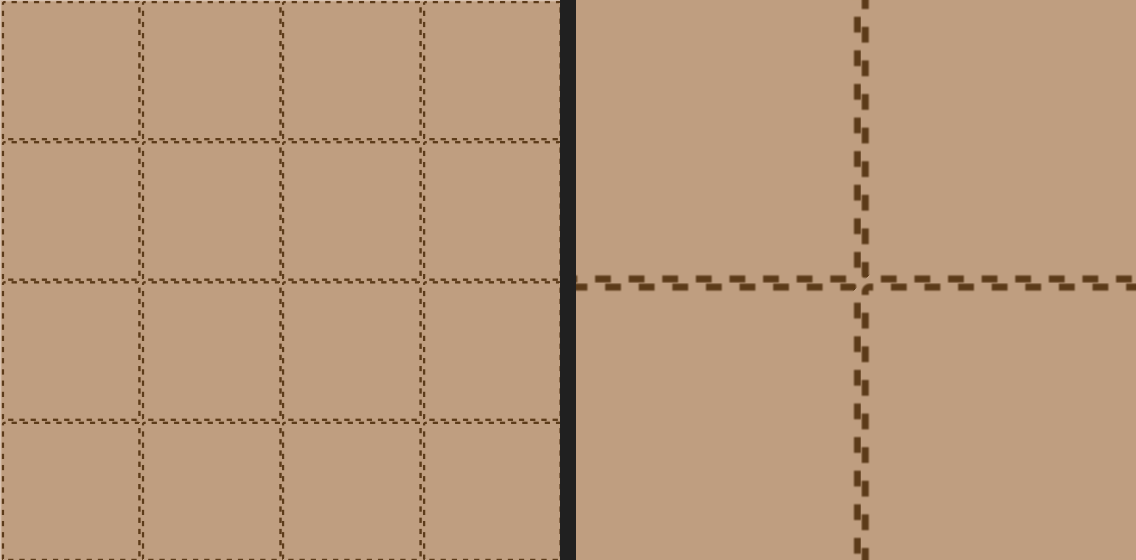
Left: the whole. Right: its middle third, enlarged.
A three.js fragment shader for this pattern:

```glsl
varying vec2 vUv;

float roundedBox(vec2 p, vec2 halfSize, float radius) {
  vec2 d = abs(p) - halfSize + radius;
  return length(max(d, 0.0)) + min(max(d.x, d.y), 0.0) - radius;
}

float fill(float distance) {
  return 1.0 - smoothstep(-0.001, 0.001, distance);
}

void main() {
  // Patches are laid out from the upper left corner
  vec2 p = vec2(vUv.x, 1.0 - vUv.y);
  vec2 pitch = vec2(0.251, 0.2505);
  vec2 u = p - vec2(0.0012, 0.0008);
  vec2 cell = floor(u / pitch);

  // The paired seams open slightly away from the middle
  vec2 gap = vec2(0.0023, 0.0024);
  vec2 spread = vec2(0.0009, 0.0003);
  vec2 low = cell * pitch + gap + spread * abs(cell - 2.0);
  vec2 high = (cell + 1.0) * pitch - gap - spread * abs(cell - 1.0);
  vec2 halfSize = 0.5 * (high - low);
  vec2 q = u - 0.5 * (low + high);
  float seam = abs(roundedBox(q, halfSize, 0.003)) - 0.0021;

  // Stitches run along the nearest side, staggered on the far sides
  vec2 inset = halfSize - abs(q);
  bool upright = inset.x < inset.y;
  float along = upright ? u.y - low.y : u.x - low.x;
  float side = upright ? q.x : q.y;
  along += 0.006 * step(0.0, side);
  float stitch = abs(fract(along / 0.02 + 0.5) - 0.5) * 0.02 - 0.0047;

  // Cloth with a pale left and top hem, then the thread
  vec3 color = vec3(0.75, 0.62, 0.50);
  float hem = fill(min(p.x, p.y) - 0.0025);
  color = mix(color, vec3(0.88, 0.80, 0.74), 0.8 * hem);
  color = mix(color, vec3(0.36, 0.23, 0.10), fill(seam) * fill(stitch));
  gl_FragColor = vec4(color, 1.0);
}
```
